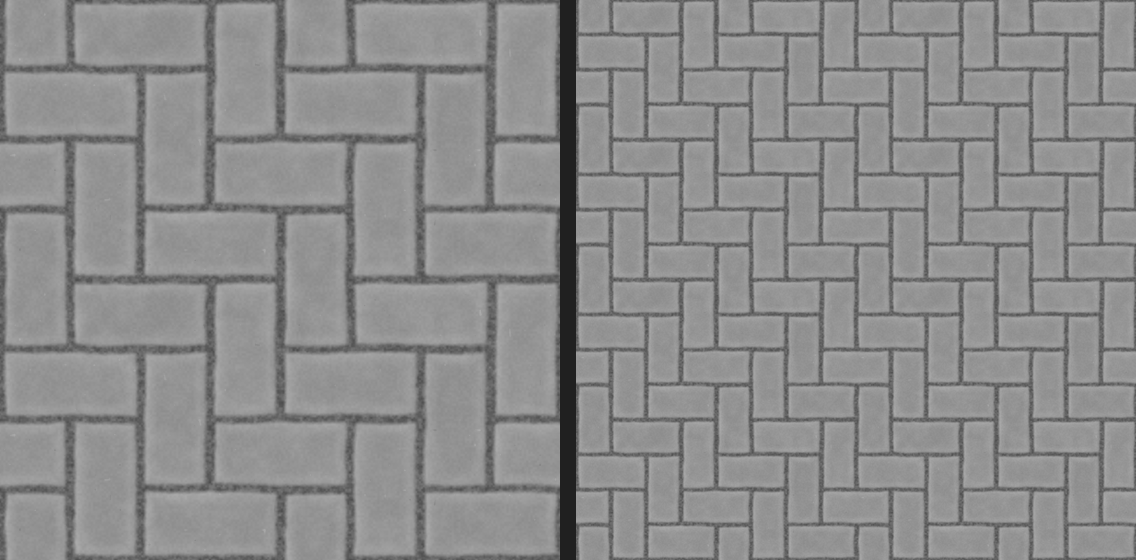
Left: one tile. Right: repeated 2 by 2.
This texture is drawn by a Shadertoy shader. Its source:

```glsl
// Grey concrete pavers laid in a herringbone of 2:1 blocks on an 8 by 8 grid.
// Each cell finds its block, whose rounded-box distance shapes the sandy joints,
// worn pale rims and soft bevels; all noise wraps, so the tile is seamless.

#define CELLS 8.0                       // grid cells across and down
#define WEAR_PERIOD vec2(8.0, 4.0)      // cells after which the wear recurs
#define JOINT_HALF vec2(0.050, 0.041)   // half joint width, in cells
#define CORNER_RADIUS 0.06
#define EDGE_SOFTNESS 0.058
#define WOBBLE 0.034                    // waviness of the joints
#define ROUGHNESS 0.036                 // chipping of the block edges
#define STONE 0.579
#define RIM_LIGHT 0.030
#define JOINT_DARK 0.29
#define JOINT_LIGHT 0.49

float hash(vec2 p) {
    vec3 q = fract(vec3(p.xyx) * 0.1031);
    q += dot(q, q.yzx + 33.33);
    return fract((q.x + q.y) * q.z);
}

// Value noise, freq lattice points per cell, wrapping at WEAR_PERIOD
float noise(vec2 g, float freq, float seed) {
    vec2 p = g * freq, i = floor(p), f = fract(p);
    vec2 period = WEAR_PERIOD * freq;
    vec2 a = mod(i, period) + seed, b = mod(i + 1.0, period) + seed;
    f = f * f * (3.0 - 2.0 * f);
    return mix(mix(hash(a), hash(vec2(b.x, a.y)), f.x),
               mix(hash(vec2(a.x, b.y)), hash(b), f.x), f.y);
}

// Sum of four octaves, centred on zero
float fbm(vec2 g, float freq, float seed) {
    float sum = 0.0, amp = 0.5;
    for (int i = 0; i < 4; i++) {
        sum += amp * (noise(g, freq, seed) - 0.5);
        freq *= 2.0;
        amp *= 0.55;
        seed += 17.0;
    }
    return sum;
}

// Lower left corner (xy) and size (zw) of the block covering a cell
vec4 herringbone(vec2 cell) {
    float k = mod(cell.x - cell.y + 3.0, 4.0);
    if (k < 0.5) return vec4(cell, 1.0, 2.0);
    if (k < 1.5) return vec4(cell, 2.0, 1.0);
    if (k < 2.5) return vec4(cell - vec2(1.0, 0.0), 2.0, 1.0);
    return vec4(cell - vec2(0.0, 1.0), 1.0, 2.0);
}

void mainImage(out vec4 fragColor, in vec2 fragCoord) {
    vec2 g = fragCoord / iResolution.xy * CELLS;

    // Wavy layout and the block under this point
    vec2 wobble = vec2(noise(g, 2.0, 3.0), noise(g, 2.0, 41.0)) - 0.5;
    vec2 w = g - 0.012 + WOBBLE * wobble;
    vec4 block = herringbone(floor(w));
    vec2 id = mod(block.xy, WEAR_PERIOD);
    float tone = hash(id + 7.0) - 0.5;
    vec2 shift = 0.018 * (vec2(hash(id + 23.0), hash(id + 59.0)) - 0.5);

    // Signed distance to the rounded, slightly chipped block
    vec2 q = w - block.xy - 0.5 * block.zw - shift;
    vec2 e = abs(q) - (0.5 * block.zw - JOINT_HALF);
    vec2 c = e + CORNER_RADIUS;
    float d = length(max(c, 0.0)) + min(max(c.x, c.y), 0.0) - CORNER_RADIUS;
    d += ROUGHNESS * fbm(g, 6.0, 11.0);

    // Stone face: mottling, fine grain and rare pale or dark specks
    float stone = STONE + 0.012 * tone + 0.055 * fbm(g, 4.0, 71.0);
    stone += 0.030 * (noise(g, 32.0, 5.0) - 0.5);
    float speck = noise(g, 14.0, 97.0);
    stone += 0.06 * smoothstep(0.95, 1.0, speck) - 0.06 * smoothstep(0.04, 0.0, speck);

    // Worn rim, brighter on the left and top bevels
    float rim = smoothstep(-0.24, -0.07, d);
    float bevel = smoothstep(-0.12, -0.04, d);
    float sideways = smoothstep(-0.05, 0.05, e.x - e.y);
    float facing = mix(0.6 * sign(q.y), -sign(q.x), sideways);
    stone += RIM_LIGHT * rim * (0.8 + 0.8 * noise(g, 3.0, 29.0));
    stone += 0.025 * bevel * facing;

    // Sandy joint filling
    float sand = 0.6 * noise(g, 20.0, 13.0) + 0.4 * noise(g, 36.0, 83.0);
    float joint = mix(JOINT_DARK, JOINT_LIGHT, sand);

    float cover = smoothstep(-EDGE_SOFTNESS, 0.026, d);
    fragColor = vec4(vec3(mix(stone, joint, cover)), 1.0);
}
```
